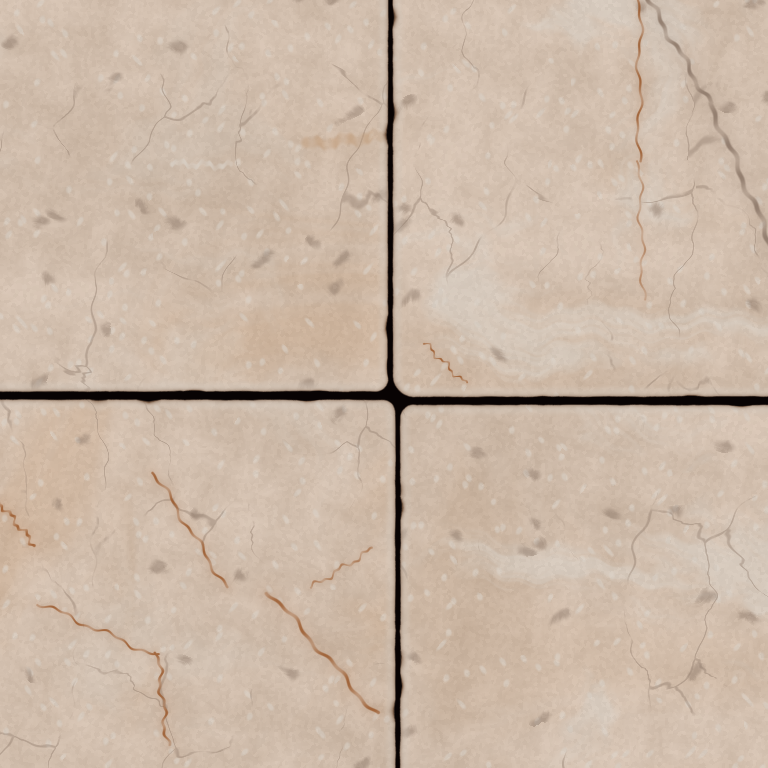
A three.js fragment shader for this texture:

```glsl
#define LIGHT vec3(0.845, 0.772, 0.708)
#define SHADE vec3(0.775, 0.695, 0.622)
#define OCHRE vec3(0.75, 0.60, 0.46)
#define RUST vec3(0.60, 0.34, 0.16)
#define BROWN vec3(0.46, 0.34, 0.25)
#define PALE vec3(0.85, 0.815, 0.775)
#define GREY vec3(0.57, 0.49, 0.43)
#define GAP vec3(0.03, 0.01, 0.01)
#define HALF_GAP vec2(0.0031, 0.0053)
#define CORNER 0.017
#define SOFT 0.0013

varying vec2 vUv;

vec2 hash2(vec2 p) {
  return fract(sin(vec2(dot(p, vec2(127.1, 311.7)), dot(p, vec2(269.5, 183.3)))) * 43758.5);
}

// Cellular noise: nearest distance, second distance, cell id
vec3 cells(vec2 p) {
  vec2 g = floor(p), f = fract(p);
  vec3 r = vec3(8.0, 8.0, 0.0);
  for (int j = -1; j <= 1; j++) {
    for (int i = -1; i <= 1; i++) {
      vec2 o = vec2(float(i), float(j));
      vec2 h = hash2(g + o);
      float d = length(o + h - f);
      if (d < r.x) r = vec3(d, r.x, fract(17.0 * h.x + 5.0 * h.y));
      else r.y = min(r.y, d);
    }
  }
  return r;
}

// Layered warped sines, roughly -0.8 to 0.8
float clouds(vec2 p) {
  float sum = 0.0, amp = 0.5;
  for (int i = 0; i < 6; i++) {
    p = mat2(0.8, -0.6, 0.6, 0.8) * p;
    p += 0.6 * sin(p.yx * 1.3 + float(i));
    sum += amp * sin(p.x + 1.7 * float(i)) * sin(p.y);
    p *= 1.8;
    amp *= 0.62;
  }
  return sum;
}

// Wavering mineral vein from a to b with a faint halo
float vein(vec2 p, vec2 a, vec2 b, float w) {
  vec2 d = b - a;
  float t = clamp(dot(p - a, d) / dot(d, d), 0.0, 1.0);
  float sway = 0.003 * sin(t * 15.0 + a.x * 40.0) + 0.0015 * sin(t * 41.0 + a.y * 60.0);
  float dist = length(p - a - d * t + sway * normalize(vec2(-d.y, d.x)));
  float core = 1.0 - smoothstep(w * 0.4, w + SOFT, dist);
  return core * (0.68 + 0.3 * sin(t * 29.0 + a.y * 50.0)) + 0.16 * exp(-dist / (w * 5.0));
}

// Signed distance to the tile on the given side of the cross; negative inside
float tile(vec2 p, vec2 side) {
  vec2 seam = vec2(0.5132 - 0.0048 * side.y, 0.4815 - 0.0034 * side.x);
  float r = CORNER * (side.x * side.y > 0.0 && side.x > 0.0 ? 1.7 : 1.0);
  vec2 w = r - (p - seam - side * HALF_GAP) * side;
  return length(max(w, 0.0)) + min(max(w.x, w.y), 0.0) - r;
}

vec3 stone(vec2 p, vec2 side) {
  vec2 q = p + side * vec2(3.1, 5.7);
  vec2 bent = q + 0.008 * sin(q.yx * 37.0) + 0.003 * sin(q.yx * 131.0);
  float broad = clouds(q * 7.0), fine = clouds(q * 48.0);

  // Mottled base, warm patches and pale wisps
  float tone = 0.38 + 0.5 * broad + 0.38 * fine + 0.1 * side.x * (0.5 - p.y);
  vec3 c = mix(LIGHT, SHADE, clamp(tone, 0.0, 1.0));
  c = mix(c, OCHRE, 0.3 * smoothstep(0.15, 0.75, clouds(q * 5.0 + 4.0)) * (0.7 - 0.3 * side.x));
  float wisp = smoothstep(0.12, 0.65, clouds(bent * vec2(8.0, 13.0) + 9.0));
  c = mix(c, PALE, wisp * (0.45 + 0.2 * side.x));

  // Flakes, pits and grain
  vec3 flake = cells(bent * vec2(62.0, 48.0));
  c = mix(c, PALE, 0.6 * step(0.8, flake.z) * (1.0 - smoothstep(0.12, 0.34, flake.x)));
  vec3 pit = cells(bent * vec2(25.0, 31.0) + 0.25 * fine);
  c = mix(c, GREY, 0.5 * step(0.93, pit.z) * (1.0 - smoothstep(0.08, 0.36, pit.x)));
  c += 0.03 * (cells(p * 210.0).z - 0.5);

  // Hairline cracks
  vec3 web = cells(bent * vec2(9.0, 5.0) + 0.2 * broad);
  float crack = 1.0 - smoothstep(0.004, 0.024, web.y - web.x);
  return mix(c, GREY, 0.42 * crack * smoothstep(0.0, 0.35, clouds(q * 11.0 + 2.0)));
}

vec3 addVeins(vec3 c, vec2 p) {
  float grey = vein(p, vec2(0.838, 1.01), vec2(0.925, 0.865), 0.0028);
  grey = max(grey, vein(p, vec2(0.925, 0.865), vec2(1.005, 0.68), 0.0033));
  float rust = vein(p, vec2(0.833, 1.0), vec2(0.832, 0.79), 0.0012);
  rust = max(rust, 0.6 * vein(p, vec2(0.832, 0.79), vec2(0.838, 0.61), 0.001));
  rust = max(rust, vein(p, vec2(0.553, 0.553), vec2(0.606, 0.5), 0.0008));
  rust = max(rust, vein(p, vec2(0.2, 0.385), vec2(0.295, 0.235), 0.0014));
  rust = max(rust, vein(p, vec2(0.35, 0.23), vec2(0.49, 0.07), 0.0021));
  rust = max(rust, vein(p, vec2(0.0, 0.345), vec2(0.045, 0.29), 0.0018));
  rust = max(rust, vein(p, vec2(0.05, 0.215), vec2(0.205, 0.145), 0.0011));
  rust = max(rust, vein(p, vec2(0.205, 0.15), vec2(0.218, 0.03), 0.0016));
  rust = max(rust, 0.7 * vein(p, vec2(0.405, 0.235), vec2(0.485, 0.285), 0.0012));
  float peach = vein(p, vec2(0.4, 0.812), vec2(0.495, 0.822), 0.009);
  float shard = vein(p, vec2(0.225, 0.787), vec2(0.3, 0.784), 0.004);
  c = mix(mix(c, OCHRE, 0.5 * peach), PALE, 0.7 * shard);
  return mix(mix(c, GREY, 0.85 * grey), RUST, 0.75 * rust);
}

void main() {
  vec2 p = vUv;
  vec2 side = vec2(1.0);
  float d = 1.0;
  for (int i = 0; i < 4; i++) {
    vec2 s = vec2(mod(float(i), 2.0), floor(float(i) / 2.0)) * 2.0 - 1.0;
    float e = tile(p, s);
    if (e < d) { d = e; side = s; }
  }

  // Rough edge with chips
  vec3 chip = cells(p * 19.0 + side * 4.0);
  float bite = step(0.66, chip.z) * max(0.0, 0.32 - chip.x);
  d += 0.0009 * clouds(p * 55.0) + 0.009 * bite;

  // Stone, worn rim and dark gap
  vec3 c = addVeins(stone(p, side), p);
  c = mix(c, PALE, 0.35 * smoothstep(-0.016, -0.005, d));
  c = mix(c, BROWN, clamp(exp(d / 0.0022) * (0.65 + 3.0 * bite), 0.0, 0.9));
  c = mix(c, GAP, smoothstep(-SOFT, SOFT, d));
  gl_FragColor = vec4(c, 1.0);
}
```
